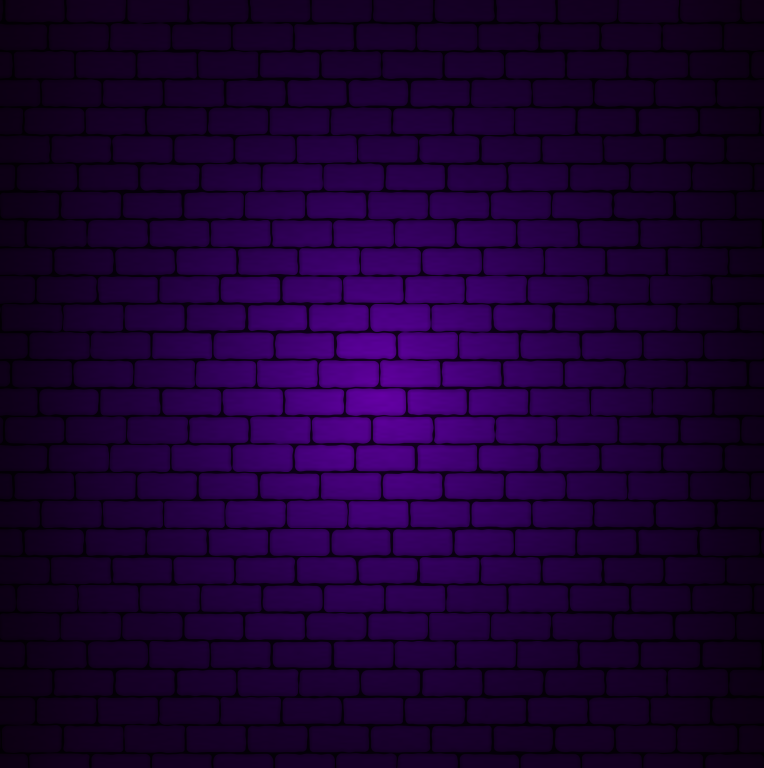
Write a WebGL 2 fragment shader that draws this texture.

```glsl
#version 300 es
precision highp float;
// A dark brick wall lit by a soft violet glow near its centre.
uniform vec2 u_resolution;
out vec4 fragColor;

const vec2 BRICK = vec2(0.07995, 0.03656);  // pitch, in canvas heights
const vec2 GLOW_CENTRE = vec2(0.497, 0.488);

float hash(vec2 p) {
    vec3 q = fract(p.xyx * vec3(0.1031, 0.1030, 0.0973));
    q += dot(q, q.yzx + 33.33);
    return fract((q.x + q.y) * q.z);
}

float noise(vec2 p) {
    vec2 i = floor(p), f = fract(p);
    f = f * f * (3.0 - 2.0 * f);
    float low = mix(hash(i), hash(i + vec2(1, 0)), f.x);
    float high = mix(hash(i + vec2(0, 1)), hash(i + vec2(1, 1)), f.x);
    return mix(low, high, f.y);
}

float roundedBox(vec2 p, vec2 halfSize, float radius) {
    vec2 q = abs(p) - halfSize + radius;
    return length(max(q, 0.0)) + min(max(q.x, q.y), 0.0) - radius;
}

// Horizontal joint position: three uneven steps, then a shift of 0.6 brick.
float rowShift(float row) {
    float part = mod(row, 3.0);
    float course = part < 0.5 ? 0.0 : (part < 1.5 ? 0.717 : 1.155);
    return 0.065 + 0.6 * floor(row / 3.0) + course;
}

vec3 glowColour(vec2 p) {
    vec2 d = (p - GLOW_CENTRE) * vec2(1.04, 0.96);
    float r = length(d);
    float blue = 0.10 + 0.53 * exp(-2.2 * r - 6.0 * r * r);
    float redShare = 0.54 + 0.8 * (r - 0.3) * (r - 0.3);
    float sides = 1.0 - 0.35 * smoothstep(0.36, 0.54, abs(d.x));
    return vec3(redShare * blue, 0.0, blue) * sides;
}

void main() {
    float pixel = 1.0 / u_resolution.y;
    vec2 p = gl_FragCoord.xy * pixel;
    vec2 wall = vec2(p.x, 1.0 - p.y + 0.0066);

    // Brick cell
    float row = floor(wall.y / BRICK.y);
    float column = wall.x / BRICK.x - rowShift(row);
    vec2 id = vec2(floor(column), row);
    vec2 local = (vec2(fract(column), fract(wall.y / BRICK.y)) - 0.5) * BRICK;

    // Uneven outline and joints of varied width
    vec2 seed = id * 17.0;
    float wobble = (noise(wall * 110.0 + seed) - 0.5) * 0.0016;
    float gap = mix(0.0007, 0.0017, hash(id + 4.7));
    float radius = mix(0.004, 0.008, hash(id + 9.1));
    float edge = roundedBox(local, 0.5 * BRICK - gap, radius) + wobble;
    float soft = max(0.0008, 0.7 * pixel);
    float face = 1.0 - smoothstep(-soft, soft, edge);

    // Brick face: soft bevel, tone and faint grain
    float bevel = mix(0.82, 1.0, smoothstep(0.0, 0.006, -edge));
    float tone = 0.98 + 0.08 * hash(id + 2.3);
    float grain = 0.97 + 0.06 * noise(wall * vec2(90.0, 320.0) + seed);
    float shade = mix(0.20, bevel * tone * grain, face);

    fragColor = vec4(glowColour(p) * shade, 1.0);
}
```
